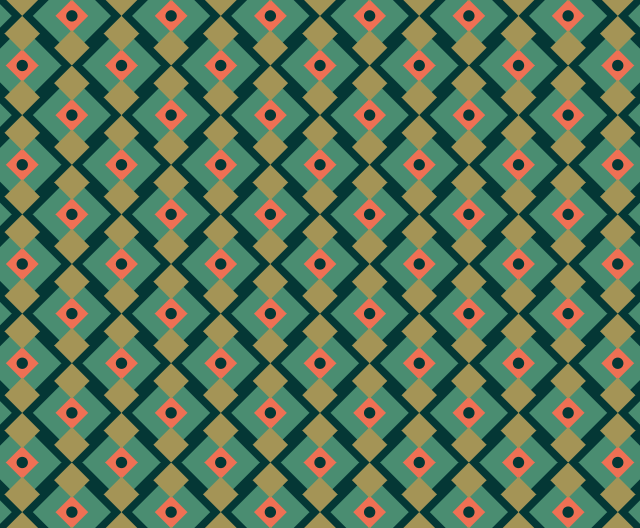
Write a Shadertoy shader that draws this pattern.

```glsl
// Staggered lattice of green diamonds on dark teal, each with a coral diamond
// and a round dark eye, linked in columns by pairs of small gold diamonds.
// Axes are turned 45 degrees, so every diamond is a square in a 2 x 2 cell.

const vec3 TEAL  = vec3(0.016, 0.216, 0.208);
const vec3 GREEN = vec3(0.290, 0.553, 0.443);
const vec3 CORAL = vec3(0.937, 0.439, 0.329);
const vec3 GOLD  = vec3(0.643, 0.580, 0.337);

const float CELL_HALF  = 0.07754; // half diagonal of a cell, in canvas widths
const float GREEN_HALF = 0.788;   // sizes below are fractions of CELL_HALF
const float CORAL_HALF = 0.330;
const float GOLD_HALF  = 0.357;
const float EYE_RADIUS = 0.161;

// Signed distance to a square with the given half side.
float squareDist(vec2 p, float halfSide) {
    vec2 d = abs(p) - halfSide;
    return length(max(d, 0.0)) + min(max(d.x, d.y), 0.0);
}

// Wraps coordinates into a cell of side 2 centred on zero.
vec2 wrapCell(vec2 p) {
    return mod(p + 1.0, 2.0) - 1.0;
}

// Two squares touching at the origin, one above and one below it.
float pairDist(vec2 p, float halfSide) {
    vec2 side = vec2(1.0, -1.0) * (p.x > p.y ? 1.0 : -1.0);
    return squareDist(p - side * halfSide, halfSide);
}

// Lays a colour over the base with a smooth edge one pixel wide.
vec3 paint(vec3 base, vec3 ink, float dist, float pixel) {
    return mix(base, ink, clamp(0.5 - dist / pixel, 0.0, 1.0));
}

void mainImage(out vec4 fragColor, in vec2 fragCoord) {
    // Canvas centre is the centre of one diamond
    vec2 p = (fragCoord - 0.5 * iResolution.xy) / iResolution.x;
    vec2 turned = vec2(p.x + p.y, p.x - p.y) / CELL_HALF;
    float pixel = sqrt(2.0) / (CELL_HALF * iResolution.x);

    vec2 cell = wrapCell(turned);
    vec2 corner = wrapCell(turned + 1.0);

    // Diamond, inner diamond and eye
    vec3 color = paint(TEAL, GREEN, squareDist(cell, GREEN_HALF), pixel);
    color = paint(color, CORAL, squareDist(cell, CORAL_HALF), pixel);
    color = paint(color, TEAL, length(cell) - EYE_RADIUS, pixel);

    // Gold links over the upper and lower tips
    color = paint(color, GOLD, pairDist(corner, GOLD_HALF), pixel);

    fragColor = vec4(color, 1.0);
}
```
